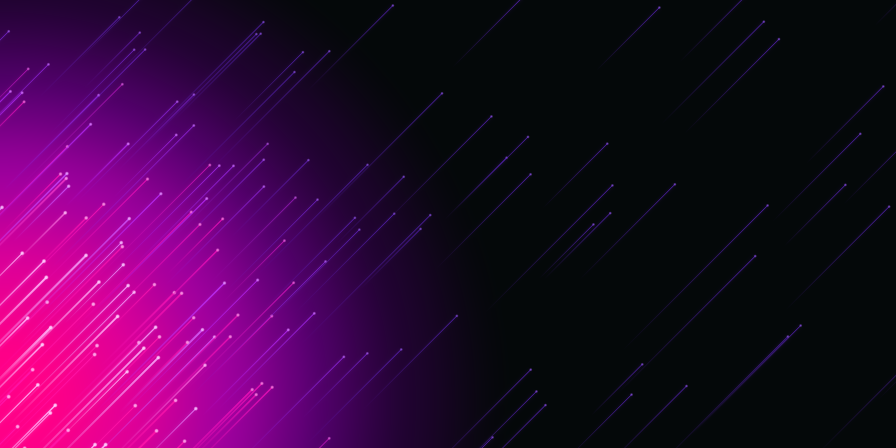
This background is drawn by a Shadertoy shader. Its source:

```glsl
// Diagonal light streaks rising from a hot pink corner into near-black space.
// A radial colour ramp forms the glow; hashed lanes, turned by 45 degrees,
// hold tapering streaks that thin out and turn violet away from the corner.

const vec2 ALONG = vec2(0.70711, 0.70711);
const vec2 ACROSS = vec2(-0.70711, 0.70711);

vec3 hash3(vec3 p) {
    p = fract(p * vec3(0.1031, 0.1030, 0.0973));
    p += dot(p, p.yxz + 33.33);
    return fract((p.xxy + p.yxx) * p.zyx);
}

// Distance from the heart of the glow, in canvas heights
float glowRadius(vec2 p) {
    return length(p - vec2(0.0, 0.1));
}

vec3 glowColor(float r) {
    vec3 c = mix(vec3(1.0, 0.0, 0.53), vec3(0.86, 0.0, 0.60), smoothstep(0.08, 0.36, r));
    c = mix(c, vec3(0.62, 0.0, 0.62), smoothstep(0.28, 0.54, r));
    c = mix(c, vec3(0.34, 0.0, 0.44), smoothstep(0.48, 0.74, r));
    c = mix(c, vec3(0.14, 0.01, 0.21), smoothstep(0.66, 0.92, r));
    return mix(c, vec3(0.015, 0.03, 0.035), smoothstep(0.84, 1.16, r));
}

// Violet when far, magenta midway, pale or pure pink when near
vec3 streakColor(float r, float pick) {
    vec3 near = mix(vec3(1.0, 0.08, 0.66), vec3(1.0, 0.70, 0.97), step(0.4, pick));
    vec3 middle = mix(vec3(0.93, 0.06, 0.72), vec3(0.72, 0.16, 0.98), step(0.45, pick));
    vec3 c = mix(near, middle, smoothstep(0.3, 0.62, r));
    return mix(c, vec3(0.36, 0.14, 0.76), smoothstep(0.62, 0.95, r));
}

// Blends one layer of streaks over the colour
vec3 addStreaks(vec3 color, vec2 p, float layer, float pixel) {
    const float laneWidth = 0.03;
    const float cellLength = 0.56;

    // Lane across, then a shifted cell along it
    float v = dot(p, ACROSS) + layer * 0.0113;
    float lane = floor(v / laneWidth);
    float shift = hash3(vec3(lane + 100.0, layer, 7.0)).x * cellLength;
    float u = dot(p, ALONG) + shift;
    float cell = floor(u / cellLength);
    vec3 place = hash3(vec3(lane + 200.0, cell + 10.0, layer + 3.0));
    vec3 style = hash3(vec3(lane + 300.0, cell + 40.0, layer + 17.0));

    // Head position inside the cell and back on the canvas
    float size = mix(0.16, 0.46, place.x);
    float headU = (cell + 1.0) * cellLength - 0.015 - place.y * (cellLength - size - 0.02);
    float headV = (lane + 0.5 + 0.5 * (place.z - 0.5)) * laneWidth;
    vec2 head = ALONG * (headU - shift) + ACROSS * (headV - layer * 0.0113);
    float r = glowRadius(head);
    float chance = 0.09 + 0.72 * (1.0 - smoothstep(0.4, 1.2, r));
    if (style.x > chance) return color;

    // Tapered core with a soft halo
    vec2 d = vec2(u - headU, v - headV);
    float nearness = 1.0 - smoothstep(0.25, 0.95, r);
    float halfWidth = mix(0.0011, 0.0026, nearness * style.z);
    float fade = clamp(1.0 + d.x / size, 0.0, 1.0);
    fade *= 1.0 - smoothstep(-pixel, pixel, d.x);
    float core = 1.0 - smoothstep(-0.6 * pixel, 0.6 * pixel, abs(d.y) - halfWidth);
    float halo = exp(-abs(d.y) / 0.0028) * 0.25;
    vec3 tint = streakColor(r, style.y);
    float strength = mix(0.75, 0.95, nearness);
    color = mix(color, tint, max(core, halo) * fade * strength);

    // Bright bead at the tip
    float bead = 1.0 - smoothstep(-pixel, pixel, length(d) - mix(0.0022, 0.0038, nearness));
    vec3 beadColor = mix(tint, vec3(1.0, 0.85, 1.0), 0.2 + 0.6 * nearness);
    return mix(color, beadColor, bead * 0.9);
}

void mainImage(out vec4 fragColor, in vec2 fragCoord) {
    vec2 p = fragCoord / iResolution.y;
    float pixel = 1.0 / iResolution.y;
    vec3 color = glowColor(glowRadius(p));
    for (int i = 0; i < 4; i++) {
        color = addStreaks(color, p, float(i), pixel);
    }
    fragColor = vec4(color, 1.0);
}
```
